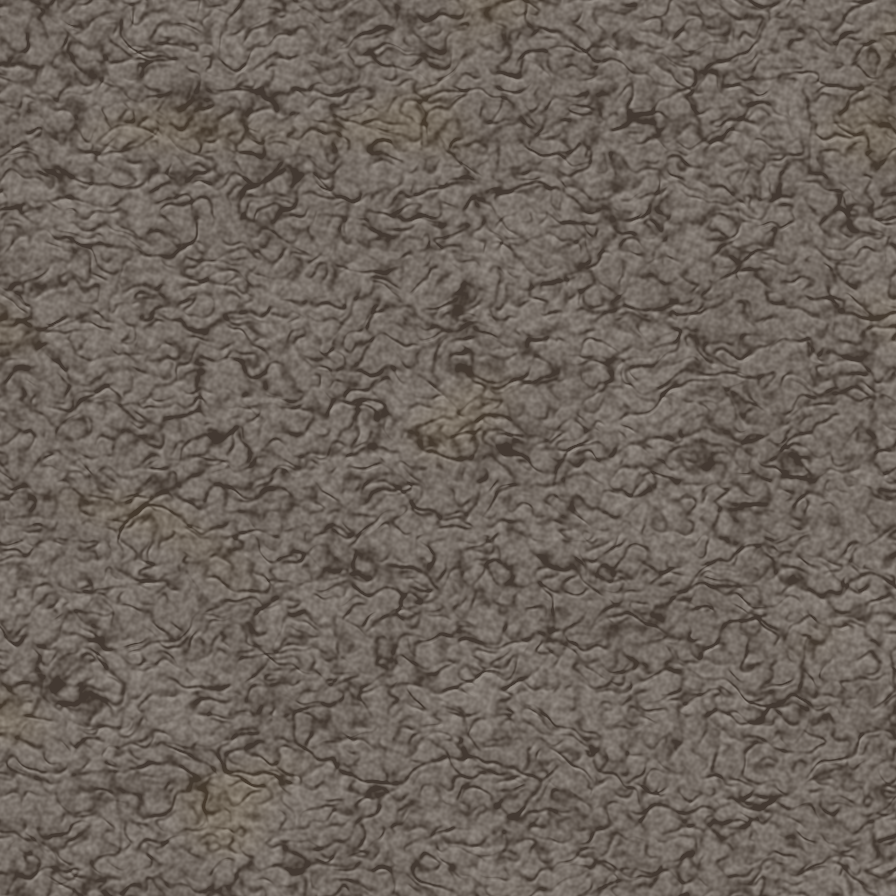
Give the GLSL for this texture, as a three.js fragment shader.

```glsl
// Crumpled brown-grey surface: a web of broken dark creases at three scales,
// cut from the zero lines of warped gradient noise, lit from above,
// with fine grain and a few faint ochre stains.

#define DARK vec3(0.315, 0.277, 0.247)
#define LIGHT vec3(0.520, 0.487, 0.458)
#define STAIN_SHIFT vec3(0.014, 0.006, -0.022)
#define BASE_TONE 0.78
#define CREASE_SCALE 12.0
#define CREASE_WIDTH 0.003
#define CREASE_DEPTH 0.72
#define RELIEF 0.40
#define GRAIN_SCALE 95.0
#define GRAIN_DEPTH 0.46

varying vec2 vUv;

const vec2 STRETCH = vec2(0.84, 1.16);
const vec2 LIGHT_STEP = vec2(-0.0012, 0.0032);

// Unit gradient at a lattice point
vec2 latticeGradient(vec2 cell) {
  vec3 h = fract(cell.xyx * vec3(0.1031, 0.1030, 0.0973));
  h += dot(h, h.yzx + 33.33);
  float angle = 6.28319 * fract((h.x + h.y) * h.z);
  return vec2(cos(angle), sin(angle));
}

// Gradient noise, about -0.7 to 0.7
float gradientNoise(vec2 p) {
  vec2 cell = floor(p);
  vec2 f = fract(p);
  vec2 s = f * f * f * (f * (f * 6.0 - 15.0) + 10.0);
  vec2 right = vec2(1.0, 0.0);
  vec2 up = vec2(0.0, 1.0);
  float a = dot(latticeGradient(cell), f);
  float b = dot(latticeGradient(cell + right), f - right);
  float c = dot(latticeGradient(cell + up), f - up);
  float d = dot(latticeGradient(cell + 1.0), f - 1.0);
  return mix(mix(a, b, s.x), mix(c, d, s.x), s.y);
}

// Bends the plane so that the creases wander and kink
vec2 warp(vec2 p) {
  vec2 broad = vec2(gradientNoise(p * 17.0 + 3.7), gradientNoise(p * 17.0 + 61.2));
  vec2 small = vec2(gradientNoise(p * 48.0 + 21.4), gradientNoise(p * 48.0 + 90.8));
  return p + 0.018 * broad + 0.009 * small;
}

// Sum of crease webs; each web fades in and out along its lines
float creases(vec2 p) {
  vec2 q = warp(p) * STRETCH;
  float sum = 0.0;
  float scale = CREASE_SCALE;
  for (int i = 0; i < 3; i++) {
    float shift = 17.3 * float(i) + 5.1;
    float ridge = gradientNoise(q * scale + shift) / (CREASE_WIDTH * scale);
    float fade = gradientNoise(q * scale * 0.8 + shift + 43.6);
    sum += exp(-ridge * ridge) * smoothstep(-0.35, 0.4, fade);
    scale *= 2.07;
  }
  return sum;
}

// Fine fibres and pores in two layers, the finer one turned
float grain(vec2 p) {
  vec2 turned = mat2(0.94, 0.34, -0.34, 0.94) * p;
  return gradientNoise(p * STRETCH * GRAIN_SCALE + 8.3)
       + gradientNoise(turned * GRAIN_SCALE * 1.95 + 31.9);
}

void main() {
  vec2 p = vUv + 1.0;

  // Tone: creases, light on their edges, grain and broad shading
  float crease = creases(p);
  float edgeLight = creases(p + LIGHT_STEP) - crease;
  float tone = BASE_TONE - CREASE_DEPTH * crease + RELIEF * edgeLight;
  tone += GRAIN_DEPTH * grain(p);
  tone += 0.25 * gradientNoise(p * vec2(7.0, 9.0) + 12.6);
  tone = clamp(tone, -0.25, 1.25);

  // Colour: dark to light, with sparse ochre stains
  vec3 colour = mix(DARK, LIGHT, tone);
  float stain = smoothstep(0.28, 0.6, gradientNoise(p * vec2(4.0, 7.0) + 27.5));
  colour += STAIN_SHIFT * stain;

  gl_FragColor = vec4(colour, 1.0);
}
```
